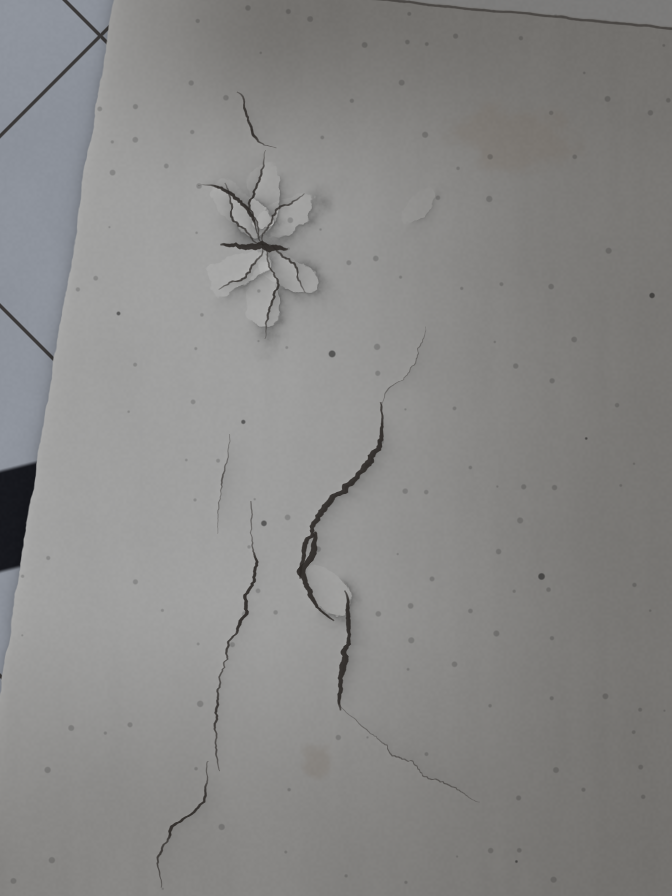
A WebGL 1 fragment shader for this texture:

```glsl
precision highp float;
// Cracked, peeling pale plaster wall with floor tiles along its left edge.
// Cracks are chords bent by sines and noise, paint chips are wobbly ellipses,
// specks are hashed cells, and soft light falls off to the top and right.
uniform vec2 u_resolution;

const float PI = 3.14159;
const vec3 LIT_WALL = vec3(0.625, 0.625, 0.622);
const vec3 DIM_WALL = vec3(0.44, 0.432, 0.42);
const vec3 TILE = vec3(0.555, 0.575, 0.61);
const vec3 INK = vec3(0.17, 0.155, 0.145);
const vec3 BLACK = vec3(0.09, 0.095, 0.115);
const vec3 STAIN = vec3(0.46, 0.41, 0.36);

float hash(vec2 p) {
  vec3 q = fract(p.xyx * 0.1031);
  q += dot(q, q.yzx + 33.33);
  return fract((q.x + q.y) * q.z);
}

float noise(vec2 p) {
  vec2 i = floor(p), f = fract(p), e = vec2(1.0, 0.0);
  f = f * f * (3.0 - 2.0 * f);
  return mix(mix(hash(i), hash(i + e), f.x), mix(hash(i + e.yx), hash(i + e.xx), f.x), f.y);
}

// Layered noise centred on zero.
float fbm(vec2 p) {
  float sum = -0.47, amp = 0.5;
  for (int i = 0; i < 4; i++) {
    sum += amp * noise(p);
    p = p * 2.1 + 7.3;
    amp *= 0.5;
  }
  return sum;
}

// Line of half width w, kept stable below a pixel.
float stroke(float d, float w, float px) {
  return (1.0 - smoothstep(w - px * 0.7, w + px, abs(d))) * min(1.0, 0.3 + 0.6 * w / px);
}

// Crack from a to b, bent by (bow, swing); lift shades its lips.
vec3 crack(vec3 col, vec2 p, vec2 a, vec2 b, vec2 bend, float width, float lift, float px) {
  float len = length(b - a), seed = hash(a * 911.0) * 40.0;
  vec2 dir = (b - a) / len, r = p - a;
  float t = dot(r, dir) / len, s = clamp(t, 0.0, 1.0);
  float swell = max(sin(PI * s), 0.0), past = abs(t - s) * len;
  float wander = fbm(vec2(s * len * 48.0, seed)) * 0.022 * sqrt(swell);
  float side = dot(r, vec2(-dir.y, dir.x)) - dot(bend, vec2(swell, sin(2.0 * PI * s))) - wander;
  float w = width * (0.25 + 0.75 * swell) * (0.4 + 1.2 * noise(vec2(s * len * 60.0, seed + 9.0)));
  float fade = lift * swell * (1.0 - smoothstep(0.0, 0.01, past));
  float shadow = smoothstep(-px, px, side) * exp(-max(side, 0.0) / 0.011);
  float shine = smoothstep(-px, px, -side) * exp(min(side, 0.0) / 0.004);
  col *= 1.0 + fade * (0.12 * shine - 0.25 * shadow);
  return mix(col, INK, 0.9 * stroke(length(vec2(side, past)), w, px));
}

// Loose paint chip: pale face, shadow on its lower right rim.
vec3 flake(vec3 col, vec2 p, vec2 center, float angle, vec2 size, float depth, float px) {
  vec2 r = p - center, axis = vec2(cos(angle), sin(angle));
  vec2 q = vec2(dot(r, axis), dot(r, vec2(-axis.y, axis.x)));
  float d = (length(q / size) - 1.0) * size.y + fbm(p * 60.0) * 0.016;
  float facing = dot(normalize(r + 0.0001), vec2(0.8, -0.6));
  float rim = exp(-max(d, 0.0) / 0.005) * smoothstep(-px, px, d) * smoothstep(-0.1, 0.7, facing);
  return col * (1.0 + depth * (0.06 * smoothstep(-px, px, -d) - 0.35 * rim));
}

float blotch(vec2 p, vec2 center, vec2 size) {
  return 1.0 - smoothstep(0.5, 1.2, length((p - center) / size) + 1.2 * fbm(p * 40.0));
}

float specks(vec2 p, float cells, float share, float radius, float px) {
  vec2 id = floor(p * cells), shift = vec2(hash(id + 3.1), hash(id + 8.7)) - 0.5;
  float size = radius * (0.4 + hash(id + 5.3));
  float d = length(fract(p * cells) - 0.5 - shift * 0.6) / cells;
  return step(hash(id), share) * (1.0 - smoothstep(size - px, size + px, d));
}

vec3 wall(vec2 p, float px) {
  float top = 0.95 * smoothstep(0.74, 1.0, p.y) * smoothstep(0.02, 0.32, p.x);
  float right = 0.85 * smoothstep(0.25, 0.75, p.x);
  float bottom = 0.55 - 0.55 * smoothstep(0.0, 0.38, p.y);
  vec3 col = mix(DIM_WALL, LIT_WALL, (1.0 - top) * (1.0 - right) * (1.0 - bottom));
  col += fbm(p * 7.0) * 0.025 + (noise(p * vec2(70.0, 5.0)) - 0.5) * 0.008;
  float stains = blotch(p, vec2(0.575, 0.845), vec2(0.07, 0.04)) + blotch(p, vec2(0.355, 0.147), vec2(0.022));
  col = mix(col, STAIN, 0.22 * stains);
  col *= 1.0 - 0.16 * specks(p, 30.0, 0.22, 0.0025, px) - 0.45 * specks(p + 0.37, 13.0, 0.07, 0.003, px);
  float ledge = p.y - 1.0 + 0.1 * (p.x - 0.43) + 0.004 * fbm(p * 40.0);
  col = mix(col, vec3(0.5), 0.7 * smoothstep(0.0, 0.004, ledge));
  return mix(col, INK, 0.6 * stroke(ledge, 0.0012, px));
}

vec3 damage(vec3 c, vec2 p, float px) {
  // Peeling star: chips and cracks round one hub.
  vec2 hub = vec2(0.293, 0.727);
  for (int i = 0; i < 6; i++) {
    float k = float(i), angle = 1.35 + k * 1.05 + 0.3 * hash(vec2(k, 4.0));
    vec2 reach = vec2(cos(angle), sin(angle)) * vec2(0.055, 0.105);
    c = flake(c, p, hub + reach * 0.58, angle, vec2(0.038, 0.019), 0.85, px);
    c = crack(c, p, hub, hub + reach, vec2(0.012, 0.004), 0.0013, 0.6, px);
  }
  c = crack(c, p, vec2(0.247, 0.727), vec2(0.32, 0.722), vec2(0.003, 0.0), 0.0035, 0.8, px);
  c = crack(c, p, vec2(0.222, 0.793), vec2(0.29, 0.735), vec2(0.018, 0.0), 0.0016, 0.9, px);
  c = crack(c, p, vec2(0.265, 0.897), vec2(0.308, 0.835), vec2(-0.006, 0.005), 0.0013, 0.3, px);
  c = flake(c, p, vec2(0.467, 0.769), 0.9, vec2(0.026, 0.011), 0.4, px);
  // Long open crack, hooked chip and thin tails.
  c = flake(c, p, vec2(0.366, 0.341), 2.2, vec2(0.03, 0.02), 0.8, px);
  c = crack(c, p, vec2(0.475, 0.635), vec2(0.425, 0.545), vec2(0.006, 0.003), 0.0005, 0.3, px);
  c = crack(c, p, vec2(0.425, 0.55), vec2(0.335, 0.355), vec2(0.005, 0.014), 0.0032, 1.0, px);
  c = crack(c, p, vec2(0.352, 0.405), vec2(0.372, 0.308), vec2(-0.021, 0.0), 0.0042, 0.7, px);
  c = crack(c, p, vec2(0.385, 0.34), vec2(0.38, 0.208), vec2(0.002, 0.004), 0.0028, 0.9, px);
  c = crack(c, p, vec2(0.38, 0.212), vec2(0.535, 0.105), vec2(-0.008, 0.0), 0.0005, 0.2, px);
  // Hairlines.
  c = crack(c, p, vec2(0.256, 0.515), vec2(0.243, 0.405), vec2(-0.004, 0.002), 0.0006, 0.3, px);
  c = crack(c, p, vec2(0.28, 0.44), vec2(0.245, 0.14), vec2(0.0, 0.01), 0.0014, 0.3, px);
  return crack(c, p, vec2(0.232, 0.15), vec2(0.18, 0.01), vec2(-0.004, 0.012), 0.0013, 0.3, px);
}

vec3 tiles(vec2 p, float px) {
  vec2 grid = abs(fract(vec2(p.x + p.y - 0.659, p.y - p.x - 0.848) / 0.413 + 0.5) - 0.5) * 0.292;
  vec3 col = mix(TILE + 0.03 * fbm(p * 12.0), INK, 0.85 * stroke(min(grid.x, grid.y), 0.0017, px));
  vec2 box = abs(p - vec2(0.01, 0.418 + 0.25 * p.x)) - vec2(0.045, 0.056);
  return mix(col, BLACK, smoothstep(-0.003, 0.003, -max(box.x, box.y)));
}

void main() {
  float px = 1.0 / u_resolution.y;
  vec2 p = gl_FragCoord.xy * px;
  float edge = p.x - 0.164 * (p.y - 0.23) + 0.007 * fbm(p * 35.0);
  float rim = exp(-abs(edge) / 0.007);
  vec3 plaster = damage(wall(p, px), p, px) * (1.0 + 0.05 * rim);
  vec3 col = mix(tiles(p, px) * (1.0 - 0.15 * rim), plaster, smoothstep(-px, px, edge));
  gl_FragColor = vec4(col + (noise(p * 330.0) - 0.5) * 0.012, 1.0);
}
```
